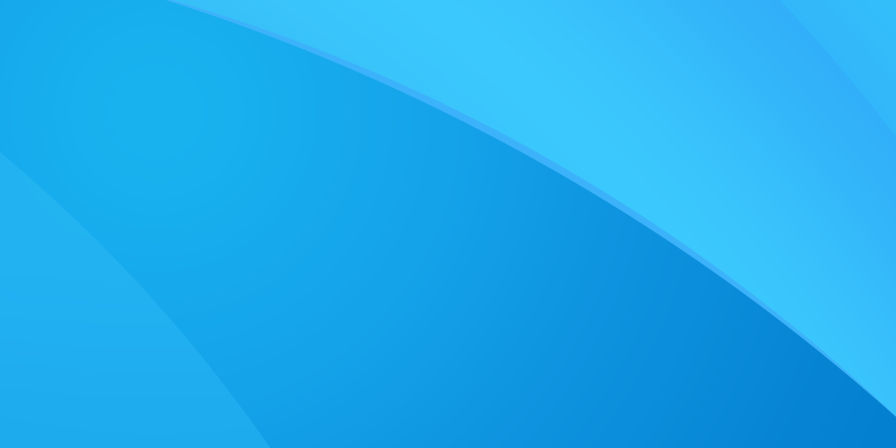
A WebGL 1 fragment shader for this background:

```glsl
precision highp float;
// Abstract blue backdrop: overlapping sheets bounded by very large circles.
// Each sheet has its own soft gradient; a thin tapering rim lights the main arc.
// Coordinates are in canvas heights, with the origin at the lower left.

uniform vec2 u_resolution;

// Signed distance to a circle, negative inside.
float circle(vec2 p, vec2 center, float radius) {
  return length(p - center) - radius;
}

// Smooth coverage of the inside of a shape.
float cover(float dist) {
  float pixel = 1.0 / u_resolution.y;
  return 1.0 - smoothstep(-0.75 * pixel, 0.75 * pixel, dist);
}

// Deep sheet: bright at the upper left, fading towards the lower right.
vec3 deepSheet(vec2 p) {
  float reach = distance(p, vec2(0.35, 0.75));
  vec3 color = mix(vec3(0.095, 0.700, 0.937), vec3(0.082, 0.645, 0.918),
                   smoothstep(0.0, 0.65, reach));
  color = mix(color, vec3(0.055, 0.583, 0.880), smoothstep(0.5, 1.15, reach));
  return mix(color, vec3(0.015, 0.498, 0.813), smoothstep(0.9, 1.9, reach));
}

// Light sheet: a pale band that darkens below the corner fold.
vec3 lightSheet(float depth) {
  vec3 color = mix(vec3(0.192, 0.688, 0.975), vec3(0.230, 0.783, 0.990),
                   smoothstep(-0.05, 0.52, depth));
  return mix(color, vec3(0.212, 0.745, 0.970), smoothstep(0.55, 0.95, depth));
}

void main() {
  vec2 p = gl_FragCoord.xy / u_resolution.y;

  float mainArc = circle(p, vec2(-0.989, -3.273), 4.484);
  float leftArc = circle(p, vec2(-2.115, -1.878), 3.304);
  float cornerArc = circle(p, vec2(-1.172, -1.746), 4.003);

  // Light sheet and the fold in the upper right corner.
  vec3 cornerColor = mix(vec3(0.198, 0.720, 0.980), vec3(0.200, 0.745, 0.980),
                         smoothstep(0.0, 0.2, cornerArc));
  vec3 color = mix(cornerColor, lightSheet(-cornerArc), cover(cornerArc));

  // Rim, widest near the middle of the arc.
  float taper = (p.x - 1.15) / 0.88;
  float rimWidth = 0.0165 * max(1.0 - taper * taper, 0.0);
  color = mix(color, vec3(0.235, 0.700, 0.980), cover(mainArc - rimWidth));

  // Deep sheet with a faint veil over its lower left.
  vec3 deep = deepSheet(p);
  vec3 veil = mix(vec3(0.125, 0.680, 0.940), vec3(0.142, 0.705, 0.950),
                  smoothstep(0.0, 0.5, p.y));
  deep = mix(deep, veil, 0.85 * cover(leftArc));
  color = mix(color, deep, cover(mainArc));

  gl_FragColor = vec4(color, 1.0);
}
```
